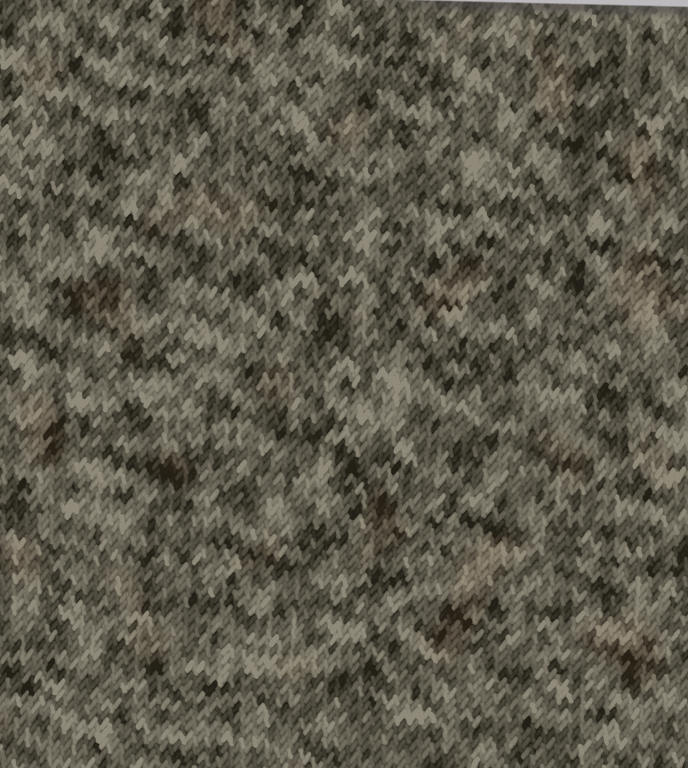
Write a Shadertoy shader that draws this texture.

```glsl
// Marled olive jersey knit: slanted capsule stitches in staggered columns.
// Each stitch takes one yarn tone from layered gradient noise, is shaded round,
// and the cloth ends at a pale strip along the upper right edge.

const vec3 DARK_YARN = vec3(0.125, 0.115, 0.080);
const vec3 LIGHT_YARN = vec3(0.560, 0.540, 0.475);
const vec3 HEM_GREY = vec3(0.300, 0.285, 0.280);
const vec3 BACKDROP = vec3(0.740, 0.730, 0.745);
const vec2 STITCH_SIZE = vec2(0.0078, 0.0132);

vec2 hash2(vec2 p) {
    vec2 k = vec2(dot(p, vec2(127.1, 311.7)), dot(p, vec2(269.5, 183.3)));
    return fract(sin(k) * 43758.5);
}

float gradientDot(vec2 cell, vec2 corner, vec2 f) {
    float angle = 6.2832 * hash2(cell + corner).x;
    return dot(vec2(cos(angle), sin(angle)), f - corner);
}

// Gradient noise, roughly -0.7 to 0.7
float gradientNoise(vec2 p) {
    vec2 i = floor(p), f = p - i;
    vec2 u = f * f * f * (f * (f * 6.0 - 15.0) + 10.0);
    float low = mix(gradientDot(i, vec2(0, 0), f), gradientDot(i, vec2(1, 0), f), u.x);
    float high = mix(gradientDot(i, vec2(0, 1), f), gradientDot(i, vec2(1, 1), f), u.x);
    return mix(low, high, u.y);
}

float segmentDistance(vec2 p, vec2 halfAxis) {
    float t = clamp(dot(p, halfAxis) / dot(halfAxis, halfAxis), -1.0, 1.0);
    return length(p - halfAxis * t);
}

// Yarn tone of one stitch: wide drifts, sideways flecks and random plies
float yarnTone(vec2 p, vec2 id) {
    float drift = gradientNoise(p * vec2(8.0, 12.0) + 3.7);
    vec2 skewed = p + vec2(0.0, 0.35 * p.x);
    float fleck = gradientNoise(skewed * vec2(21.0, 36.0) + 11.3);
    float ply = gradientNoise(p * vec2(46.0, 72.0) + 27.1);
    return 0.32 * drift + 0.68 * fleck + 0.60 * ply + 0.40 * (hash2(id).x - 0.5);
}

// Returns blended yarn tone (x) and rounded stitch height (y)
vec2 knit(vec2 p, vec2 size) {
    vec2 grid = p / size;
    float aspect = size.y / size.x;
    float baseColumn = floor(grid.x);
    float toneSum = 0.0, weightSum = 0.0, nearest = 10.0;
    for (int x = -1; x <= 1; x++) {
        float column = baseColumn + float(x);
        float side = mod(column, 2.0);
        float stagger = 0.45 * side;
        float baseRow = floor(grid.y - stagger);
        for (int y = -1; y <= 1; y++) {
            vec2 id = vec2(column, baseRow + float(y));
            vec2 jitter = (hash2(id + 57.0) - 0.5) * vec2(0.25, 0.30);
            vec2 center = id + vec2(0.5, 0.5 + stagger) + jitter;
            vec2 local = (grid - center) * vec2(1.0, aspect);
            float slant = mix(-0.14, 0.46, side) + 0.4 * jitter.x;
            float d = segmentDistance(local, vec2(slant, 0.62));
            float weight = exp(-14.0 * d * d);
            toneSum += weight * yarnTone(center * size, id);
            weightSum += weight;
            nearest = min(nearest, d);
        }
    }
    float height = 1.0 - smoothstep(0.12, 0.70, nearest);
    return vec2(toneSum / max(weightSum, 0.0001), height);
}

vec3 clothColor(vec2 p) {
    // Gentle pull of the rows and columns
    vec2 pull = vec2(gradientNoise(p * 3.1), gradientNoise(p * 3.1 + 9.4));
    vec2 cloth = p + 0.014 * pull - vec2(0.05 * p.y, 0.0);
    vec2 stitch = knit(cloth, STITCH_SIZE);
    float fuzz = gradientNoise(cloth * vec2(260.0, 85.0));
    float tone = 0.47 + stitch.x + 0.38 * (stitch.y - 0.60) + 0.14 * fuzz;
    vec3 color = mix(DARK_YARN, LIGHT_YARN, clamp(tone, 0.02, 1.0));
    // Faint warm patches
    float warmth = smoothstep(0.15, 0.50, gradientNoise(p * 9.0 + 41.0));
    return color + warmth * vec3(0.020, 0.002, -0.006);
}

void mainImage(out vec4 fragColor, in vec2 fragCoord) {
    vec2 p = fragCoord / iResolution.y;
    float across = fragCoord.x / iResolution.x;
    vec3 color = clothColor(p);

    // Grey hem and backdrop beyond the sloping top edge
    float slope = max(across - 0.55, 0.0);
    float edge = 1.001 - 0.022 * slope;
    float hem = smoothstep(edge - 0.018, edge - 0.004, p.y) * smoothstep(0.50, 0.70, across);
    color = mix(color, HEM_GREY, 0.6 * hem);
    float beyond = smoothstep(edge - 0.0015, edge + 0.0015, p.y) * smoothstep(0.55, 0.62, across);
    color = mix(color, BACKDROP, beyond);

    fragColor = vec4(color, 1.0);
}
```
